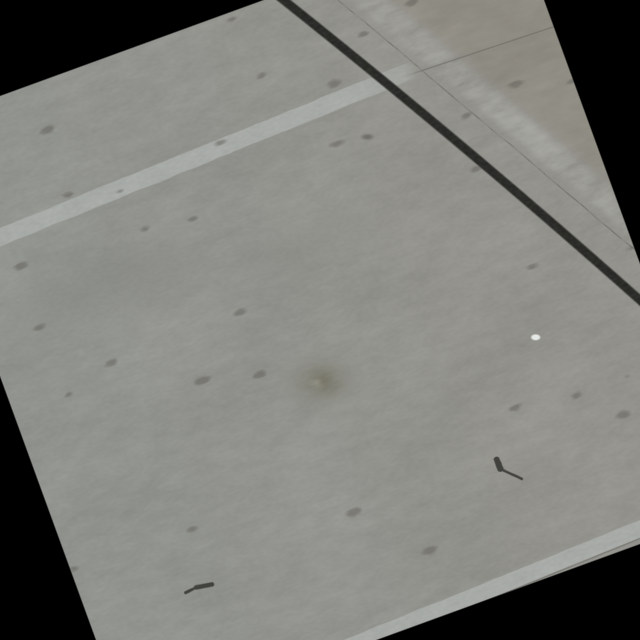
A WebGL 2 fragment shader for this texture:

```glsl
#version 300 es
precision highp float;
uniform vec2 u_resolution;
out vec4 fragColor;

const float TILT = 0.34907;
const float STRIPE_SLOPE = 0.036;
const float STRIPE_HALF = 0.0135;
const float SEAM_HALF = 0.0068;
const float SEAM_BOW = 0.005;
const float SPECK_CELLS = 11.0;
const vec2 SEAM_START = vec2(0.443, 1.0);
const vec2 SEAM_DIR = vec2(0.765, -0.644);
const vec3 CONCRETE = vec3(0.575, 0.573, 0.552);
const vec3 PAINT = vec3(0.665, 0.680, 0.665);
const vec3 WORN_PAINT = vec3(0.66, 0.66, 0.64);
const vec3 TAR = vec3(0.17, 0.17, 0.16);
const vec3 DIRT = vec3(0.40, 0.39, 0.37);
const vec3 STAIN = vec3(0.45, 0.44, 0.38);
const vec3 BROWN = vec3(0.555, 0.54, 0.50);
const vec3 CHIP = vec3(0.90, 0.91, 0.90);

vec2 hash2(vec2 p) {
  vec3 h = fract(p.xyx * vec3(0.1031, 0.1030, 0.0973));
  h += dot(h, h.yzx + 33.33);
  return fract((h.xx + h.yz) * h.zy);
}

float cornerGradient(vec2 cell, vec2 offset) {
  float angle = 6.2832 * hash2(cell + 91.0).x;
  return dot(vec2(cos(angle), sin(angle)), offset);
}

float gradientNoise(vec2 p) {
  vec2 i = floor(p), f = fract(p);
  vec2 w = f * f * f * (f * (f * 6.0 - 15.0) + 10.0);
  vec2 e = vec2(1.0, 0.0);
  float low = mix(cornerGradient(i, f), cornerGradient(i + e, f - e), w.x);
  float high = mix(cornerGradient(i + e.yx, f - e.yx), cornerGradient(i + 1.0, f - 1.0), w.x);
  return mix(low, high, w.y);
}

float fbm(vec2 p) {
  float sum = 0.0, gain = 1.0;
  for (int i = 0; i < 4; i++) {
    sum += gain * gradientNoise(p);
    p = p * 2.1 + 17.3;
    gain *= 0.55;
  }
  return sum;
}

float segment(vec2 p, vec2 a, vec2 b) {
  vec2 ab = b - a;
  return length(p - a - ab * clamp(dot(p - a, ab) / dot(ab, ab), 0.0, 1.0));
}

float cover(float d, float soft) { return 1.0 - smoothstep(-soft, soft, d); }

float blob(vec2 p, vec2 center, vec2 size) {
  vec2 r = (p - center) / size;
  return exp(-dot(r, r));
}

void main() {
  vec2 uv = gl_FragCoord.xy / u_resolution;
  float px = 1.0 / min(u_resolution.x, u_resolution.y);
  float soft = max(px, 0.0016);
  vec2 along = vec2(cos(TILT), sin(TILT));
  vec2 q = vec2(dot(uv - 0.5, along), dot(uv - 0.5, vec2(-along.y, along.x)));

  // Concrete with streaks running along the slab
  float broad = fbm(q * vec2(5.0, 9.0));
  float streak = fbm(q * vec2(22.0, 60.0) + 40.0);
  float grain = gradientNoise(q * vec2(110.0, 210.0));
  vec3 color = CONCRETE + 0.022 * broad + 0.020 * streak + 0.014 * grain;
  color += vec3(-0.008, 0.003, 0.004) * smoothstep(0.3, -0.5, q.x);
  float smudge = blob(q, vec2(0.03, 0.12), vec2(0.09, 0.03)) + blob(q, vec2(-0.32, 0.16), vec2(0.14, 0.04));
  color -= 0.028 * smudge * (0.6 + streak);

  // Bowed seam coordinates
  vec2 fromStart = uv - SEAM_START;
  float s = dot(fromStart, SEAM_DIR);
  float across = dot(fromStart, vec2(-SEAM_DIR.y, SEAM_DIR.x));
  float t = s / 0.728;
  float seam = across - 4.0 * SEAM_BOW * t * (1.0 - t);

  // Brown ground and worn band beyond the seam
  color = mix(color, BROWN + 0.03 * broad + 0.02 * streak, 0.8 * smoothstep(0.09, 0.13, across));
  float band = smoothstep(0.060, 0.076, across) * cover(across - 0.103, 0.010);
  float wear = 0.34 + 0.45 * exp(-pow((s - 0.42) / 0.065, 2.0));
  color = mix(color, WORN_PAINT, band * clamp(wear + 0.5 * streak, 0.0, 1.0));
  float crack = cover(abs(across - 0.055 - 0.002 * broad) - 0.0008, soft);
  color = mix(color, DIRT, crack * clamp(0.5 + 0.7 * streak, 0.0, 0.8));

  // Painted stripes and the joint that continues the upper one
  float upper = q.y - 0.308 - STRIPE_SLOPE * q.x;
  float lower = q.y + 0.491 - STRIPE_SLOPE * q.x;
  float ragged = 0.0015 * streak;
  float paint = cover(abs(upper) - STRIPE_HALF + ragged, soft) * cover(q.x - 0.265, 0.015);
  paint = max(paint, cover(abs(lower) - STRIPE_HALF + ragged, soft));
  color = mix(color, PAINT + 0.02 * streak + 0.02 * grain, paint * (0.88 - 0.35 * smoothstep(0.15, 0.27, q.x) * step(0.0, q.y)));
  float joint = cover(abs(q.y - 0.312 + 0.028 * (q.x - 0.274)) - 0.0008, soft) * smoothstep(0.25, 0.29, q.x);
  joint = max(joint, cover(abs(lower + STRIPE_HALF) - 0.001, soft));
  color = mix(color, DIRT, 0.65 * joint);

  // Scattered specks
  vec2 cell = floor(q * SPECK_CELLS);
  vec2 rnd = hash2(cell + 57.0);
  vec2 speck = fract(q * SPECK_CELLS) - mix(vec2(0.25), vec2(0.75), rnd);
  float speckSize = 0.03 + 0.05 * rnd.y;
  float speckDist = length(speck * vec2(0.6, 1.2)) - speckSize + 0.04 * streak;
  color = mix(color, DIRT, 0.55 * step(0.68, hash2(cell + 8.0).x) * cover(speckDist, 0.035));
  color = mix(color, DIRT, 0.75 * cover(length((uv - vec2(0.574, 0.786)) * vec2(0.5, 1.0)) - 0.004, 0.003));

  // Central stain
  float stain = blob(uv, vec2(0.502, 0.404), vec2(0.036, 0.025));
  color = mix(color, STAIN, clamp(stain * (0.6 + 0.5 * streak), 0.0, 1.0));
  color += 0.07 * blob(uv, vec2(0.495, 0.401), vec2(0.009, 0.006));

  // Dark curled marks and the pale chip
  vec2 bend = vec2(0.782, 0.267), elbow = vec2(0.306, 0.082);
  float curl = min(segment(uv, vec2(0.776, 0.282), bend) - 0.0045, segment(uv, bend, vec2(0.815, 0.252)) - 0.0022);
  float dash = min(segment(uv, vec2(0.290, 0.074), elbow) - 0.0022, segment(uv, elbow, vec2(0.331, 0.087)) - 0.0035);
  color = mix(color, TAR + 0.05, 0.9 * cover(min(curl, dash) + 0.001 * streak, soft));
  color = mix(color, CHIP, cover(length((uv - vec2(0.837, 0.473)) * vec2(0.65, 1.0)) - 0.0045, soft));

  // Tar seam, then the tilted square outline
  color = mix(color, TAR + 0.04 * grain, cover(abs(seam) - SEAM_HALF, 0.0022));
  float edge = max(abs(q.x), abs(q.y)) - 0.5;
  fragColor = vec4(color * cover(edge, px), 1.0);
}
```
